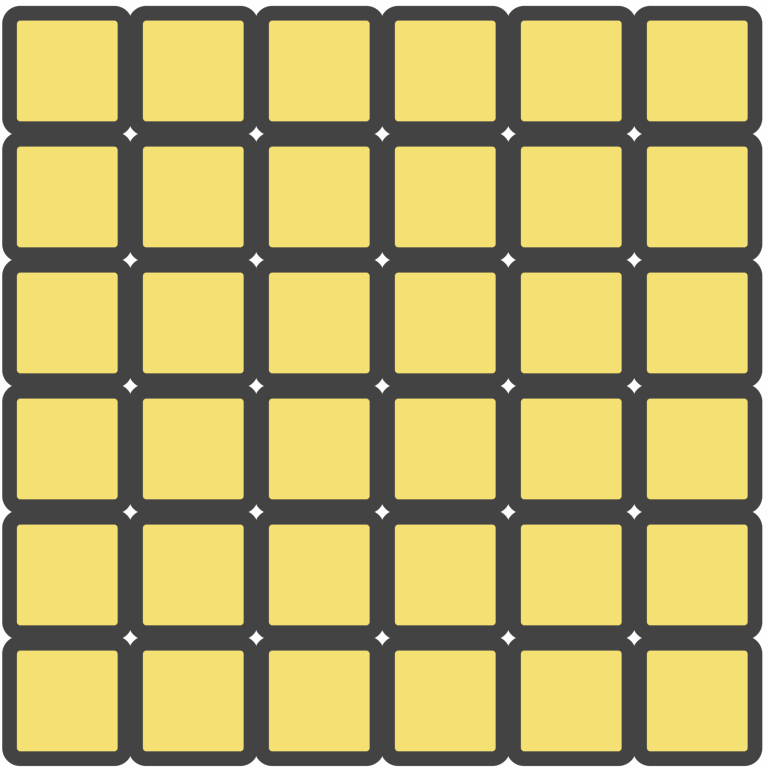
This pattern is drawn by a three.js fragment shader. Its source:

```glsl
varying vec2 vUv;

// Lengths are fractions of the canvas side
const float TILES = 6.0;
const float PITCH = 0.16406;
const vec2 FIRST_CENTER = vec2(0.0876, 0.0873);
const float FRAME_HALF = 0.0847;    // slightly over half a pitch, so frames overlap
const float FRAME_RADIUS = 0.0234;
const float PANEL_HALF = 0.0656;
const float PANEL_RADIUS = 0.0046;
const float EDGE = 0.001;           // half width of the smoothed edge

const vec3 BACKGROUND = vec3(0.995);
const vec3 FRAME_COLOR = vec3(0.262, 0.262, 0.263);
const vec3 PANEL_COLOR = vec3(0.96, 0.88, 0.45);

// Signed distance to a square with rounded corners
float roundedSquare(vec2 p, float halfSide, float radius) {
  vec2 q = abs(p) - halfSide + radius;
  return length(max(q, 0.0)) + min(max(q.x, q.y), 0.0) - radius;
}

float coverage(float distance) {
  return 1.0 - smoothstep(-EDGE, EDGE, distance);
}

void main() {
  // Offset from the nearest tile centre, limited to the grid
  vec2 gridPos = vUv - FIRST_CENTER;
  vec2 tile = clamp(floor(gridPos / PITCH + 0.5), 0.0, TILES - 1.0);
  vec2 p = gridPos - tile * PITCH;

  // Dark frame, then the panel on top
  float frame = coverage(roundedSquare(p, FRAME_HALF, FRAME_RADIUS));
  float panel = coverage(roundedSquare(p, PANEL_HALF, PANEL_RADIUS));
  vec3 color = mix(BACKGROUND, FRAME_COLOR, frame);
  color = mix(color, PANEL_COLOR, panel);

  gl_FragColor = vec4(color, 1.0);
}
```
